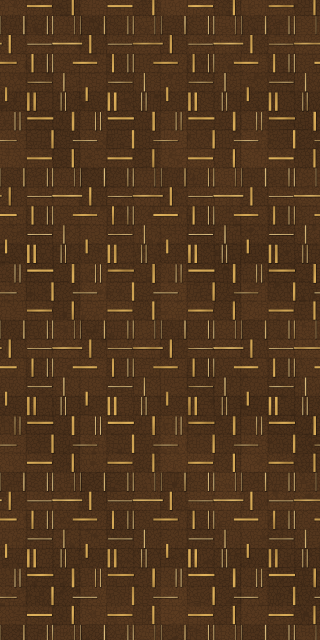
A WebGL 2 fragment shader for this pattern:

```glsl
#version 300 es
precision highp float;
// Dark brown leather patchwork inlaid with a repeating weave of gold bars.
uniform vec2 u_resolution;
out vec4 fragColor;

// Layout, in units of 1/1152 of the canvas height
const float CANVAS_HEIGHT = 1152.0;
const vec2 TILE = vec2(145.0, 274.0);
const vec2 TILE_ORIGIN = vec2(192.0, 384.0);
const float ROW_HEIGHT = TILE.y / 8.0;
const float FIRST_ROW = 38.0;        // centre of row 0 within a tile
const float BAR_LENGTH = 33.0;       // upright bars fill one row

// Colours
const vec3 LEATHER = vec3(0.305, 0.198, 0.108);
const vec3 BRONZE = vec3(0.56, 0.41, 0.19);
const vec3 GOLD = vec3(0.88, 0.70, 0.36);
const vec3 PALE_GOLD = vec3(0.88, 0.79, 0.59);

// Surface
const float PATCH_CONTRAST = 0.15;
const float CRACKLE_SIZE = 6.5;
const float CRACKLE_DEPTH = 0.16;
const float SEAM_DEPTH = 0.10;
const float SHADOW_DEPTH = 0.40;
const float WEAR = 0.55;

// Bars as (centre x, row, length, half width)
const vec4 FLAT_BARS[7] = vec4[7](
  vec4(24.5, 0.0, 44.0, 0.9), vec4(25.5, 1.9, 47.0, 2.0),
  vec4(106.0, 3.07, 44.0, 0.9), vec4(24.0, 4.0, 45.0, 1.9),
  vec4(74.0, 5.97, 54.0, 1.6), vec4(24.0, 6.0, 44.0, 0.8),
  vec4(106.0, 6.98, 44.0, 1.9));
const vec4 UPRIGHT_BARS[8] = vec4[8](
  vec4(68.0, 0.0, 33.0, 1.2), vec4(109.0, 0.63, 25.0, 2.0),
  vec4(84.5, 2.05, 34.0, 2.3), vec4(47.5, 3.0, 33.0, 2.1),
  vec4(84.0, 4.0, 33.0, 2.0), vec4(141.0, 5.0, 33.0, 1.2),
  vec4(115.5, 6.0, 33.0, 2.0), vec4(11.5, 7.0, 33.0, 1.9));
// Upright pairs as (centre x, row, half gap, half width)
const vec4 PAIRS[6] = vec4[6](
  vec4(9.7, 1.02, 5.7, 2.3), vec4(67.0, 1.02, 4.0, 0.9),
  vec4(129.5, 2.05, 4.5, 0.9), vec4(43.0, 5.0, 4.8, 0.9),
  vec4(92.5, 5.0, 5.7, 0.5), vec4(43.0, 7.0, 4.8, 0.9));

float hash(vec2 p) {
  vec3 h = fract(p.xyx * vec3(0.1031, 0.1030, 0.0973));
  h += dot(h, h.yzx + 33.33);
  return fract((h.x + h.y) * h.z);
}

// Gap between nearest and second nearest cell point: small along cracks
float crackle(vec2 p) {
  vec2 cell = floor(p);
  float nearest = 9.0, second = 9.0;
  for (int j = -1; j <= 1; j++)
    for (int i = -1; i <= 1; i++) {
      vec2 c = cell + vec2(i, j);
      float d = distance(p, c + vec2(hash(c), hash(c + 57.0)));
      second = min(second, max(d, nearest));
      nearest = min(nearest, d);
    }
  return second - nearest;
}

// Slow drift of light across the sheet
float drift(vec2 p) {
  return 0.5 + 0.25 * (sin(p.x * 0.021 + 1.6 * sin(p.y * 0.013))
                     + sin(p.y * 0.031 - p.x * 0.017));
}

// Area of a pixel covered by a box of the given half size
float boxCoverage(vec2 d, vec2 halfSize, float pixel) {
  vec2 span = clamp(d + 0.5 * pixel, -halfSize, halfSize)
            - clamp(d - 0.5 * pixel, -halfSize, halfSize);
  return span.x * span.y / (pixel * pixel);
}

// Inlays one bar, repeated in every tile, with its own wear per repeat
void inlay(inout vec3 color, vec2 p, vec2 place, vec2 halfSize, float pixel) {
  vec2 centre = vec2(place.x, FIRST_ROW + place.y * ROW_HEIGHT);
  vec2 id = floor((p - centre) / TILE + 0.5);
  vec2 d = p - centre - id * TILE;
  float halfWidth = min(halfSize.x, halfSize.y);
  float shadow = boxCoverage(d - 0.7, halfSize + 0.9, pixel);
  color *= 1.0 - SHADOW_DEPTH * shadow;

  float age = hash(id + centre + 91.0);
  float rub = 0.5 + 0.5 * sin(dot(d, vec2(0.17, 0.13)) + age * 6.28);
  float wear = WEAR * mix(drift(p), rub, 0.5) * (0.4 + age);
  float paleness = 0.7 * (1.0 - smoothstep(1.0, 2.0, halfWidth));
  vec3 metal = mix(mix(GOLD, PALE_GOLD, paleness), BRONZE, wear);
  color = mix(color, metal, boxCoverage(d, halfSize, pixel));
}

vec3 leather(vec2 p) {
  vec2 size = vec2(TILE.x / 3.0, ROW_HEIGHT);
  vec2 grid = (p - vec2(0.0, FIRST_ROW - 0.5 * ROW_HEIGHT)) / size;
  float tone = hash(mod(floor(grid), vec2(3.0, 8.0)) + 7.0) - 0.5;
  vec2 edge = (0.5 - abs(fract(grid) - 0.5)) * size;
  float seam = 1.0 - smoothstep(0.3, 2.2, min(edge.x, edge.y));
  float grain = smoothstep(0.0, 0.35, crackle(p / CRACKLE_SIZE)) - 0.6;
  float shade = 1.0 + PATCH_CONTRAST * tone + CRACKLE_DEPTH * grain
              - SEAM_DEPTH * seam + 0.08 * (drift(p * 0.7) - 0.5);
  return LEATHER * shade;
}

void main() {
  float pixel = CANVAS_HEIGHT / u_resolution.y;
  vec2 fromTop = vec2(gl_FragCoord.x, u_resolution.y - gl_FragCoord.y);
  vec2 p = fromTop * pixel - TILE_ORIGIN;
  vec3 color = leather(p);

  for (int i = 0; i < 7; i++) {
    vec4 b = FLAT_BARS[i];
    inlay(color, p, b.xy, vec2(0.5 * b.z, b.w), pixel);
  }
  for (int i = 0; i < 8; i++) {
    vec4 b = UPRIGHT_BARS[i];
    inlay(color, p, b.xy, vec2(b.w, 0.5 * b.z), pixel);
  }
  for (int i = 0; i < 12; i++) {
    vec4 b = PAIRS[i / 2];
    float side = float(i % 2) * 2.0 - 1.0;
    inlay(color, p, b.xy + vec2(side * b.z, 0.0), vec2(b.w, 0.5 * BAR_LENGTH), pixel);
  }
  fragColor = vec4(color, 1.0);
}
```
